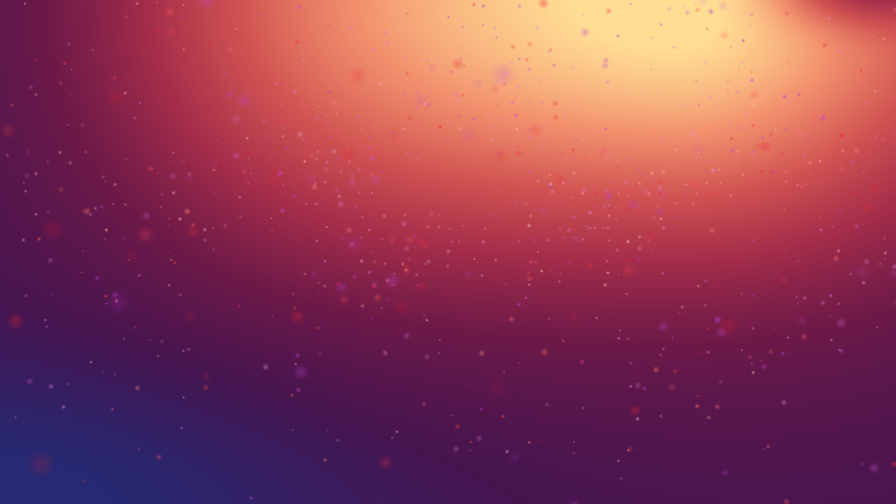
A WebGL 1 fragment shader for this background:

```glsl
precision highp float;

uniform vec2 u_resolution;

// Heat ramp, coldest to hottest
const vec3 BLUE = vec3(0.15, 0.16, 0.45);
const vec3 PURPLE = vec3(0.27, 0.08, 0.31);
const vec3 WINE = vec3(0.43, 0.10, 0.28);
const vec3 CRIMSON = vec3(0.65, 0.18, 0.29);
const vec3 CORAL = vec3(0.82, 0.33, 0.32);
const vec3 PEACH = vec3(0.95, 0.57, 0.43);
const vec3 GOLD = vec3(1.00, 0.87, 0.58);

// Light field, in units of canvas height
const vec2 SUN = vec2(1.34, 1.0);
const float SUN_HEAT = 4.6;
const float SUN_DROP = 0.55;
const float SUN_LEFT = 1.1;
const float SUN_RIGHT = 0.78;
const float CORE_HEAT = 0.55;
const vec2 CORE_SIZE = vec2(0.35, 0.38);
const vec2 SHADE_POS = vec2(1.71, 1.03);
const vec2 SHADE_SIZE = vec2(0.17, 0.08);
const float SHADE_HEAT = 2.0;
const vec2 COOL_SIZE = vec2(0.75, 0.30);
const float COOL_HEAT = 1.15;

// Drifting dust
const vec3 VIOLET = vec3(0.72, 0.20, 0.82);
const vec3 EMBER = vec3(0.90, 0.12, 0.18);
const vec3 PALE = vec3(1.00, 0.76, 0.72);
const vec2 DUST_POS = vec2(1.05, 0.66);
const vec2 DUST_SIZE = vec2(0.75, 0.30);
const int DUST_LAYERS = 5;
const float LARGEST_CELL = 0.15;
const float CELL_SHRINK = 0.62;

float gauss(vec2 offset, vec2 size) {
    vec2 q = offset / size;
    return exp(-dot(q, q));
}

float hash(vec2 p) {
    return fract(sin(dot(p, vec2(127.1, 311.7))) * 4375.85);
}

float heatField(vec2 p) {
    vec2 d = p - SUN;
    float left = exp(-pow(max(-d.x, 0.0) / SUN_LEFT, 3.4));
    float right = gauss(vec2(max(d.x, 0.0), 0.0), vec2(SUN_RIGHT));
    float drop = gauss(vec2(0.0, d.y), vec2(SUN_DROP));
    float heat = 1.0 + SUN_HEAT * left * right * drop;
    heat += CORE_HEAT * gauss(d, CORE_SIZE);
    heat -= SHADE_HEAT * gauss(p - SHADE_POS, SHADE_SIZE);
    heat -= COOL_HEAT * gauss(p, COOL_SIZE);
    return heat;
}

vec3 heatColor(float h) {
    vec3 c = mix(BLUE, PURPLE, clamp(h, 0.0, 1.0));
    c = mix(c, WINE, clamp(h - 1.0, 0.0, 1.0));
    c = mix(c, CRIMSON, clamp(h - 2.0, 0.0, 1.0));
    c = mix(c, CORAL, clamp(h - 3.0, 0.0, 1.0));
    c = mix(c, PEACH, clamp(h - 4.0, 0.0, 1.0));
    return mix(c, GOLD, clamp(h - 5.0, 0.0, 1.0));
}

// Layered sines gather the dust into clumps
float dustDensity(vec2 p) {
    float waves = sin(p.x * 13.0 + 2.0 * sin(p.y * 9.0)) + sin(p.y * 17.0 - p.x * 7.0);
    return (0.35 + 0.2 * waves) * gauss(p - DUST_POS, DUST_SIZE) + 0.04;
}

// One speck per cell, kept clear of the cell borders
vec3 addDust(vec3 color, vec2 p) {
    float cellSize = LARGEST_CELL;
    for (int i = 0; i < DUST_LAYERS; i++) {
        float layer = float(i);
        vec2 q = p / cellSize + layer * vec2(17.3, 9.7);
        vec2 cell = floor(q);
        vec2 jitter = vec2(hash(cell + 3.1), hash(cell + 7.7));
        vec2 center = cell + 0.25 + 0.5 * jitter;
        float radius = mix(0.12, 0.25, hash(cell + 11.3));
        float glow = max(1.0 - length(q - center) / radius, 0.0);
        vec2 worldCenter = (center - layer * vec2(17.3, 9.7)) * cellSize;
        float present = step(hash(cell), dustDensity(worldCenter));

        // Wide specks are faint and coloured, small ones bright and pale
        float fine = layer / float(DUST_LAYERS - 1);
        vec3 tint = mix(EMBER, VIOLET, step(0.4, hash(cell + 19.9)));
        tint = mix(tint, PALE, fine * hash(cell + 23.5));
        float strength = mix(0.22, 0.65, fine) * (0.4 + 0.6 * hash(cell + 31.1));
        color = mix(color, tint, present * strength * glow * glow * (3.0 - 2.0 * glow));
        cellSize *= CELL_SHRINK;
    }
    return color;
}

void main() {
    vec2 p = gl_FragCoord.xy / u_resolution.y;
    vec3 color = heatColor(heatField(p));
    gl_FragColor = vec4(addDust(color, p), 1.0);
}
```
